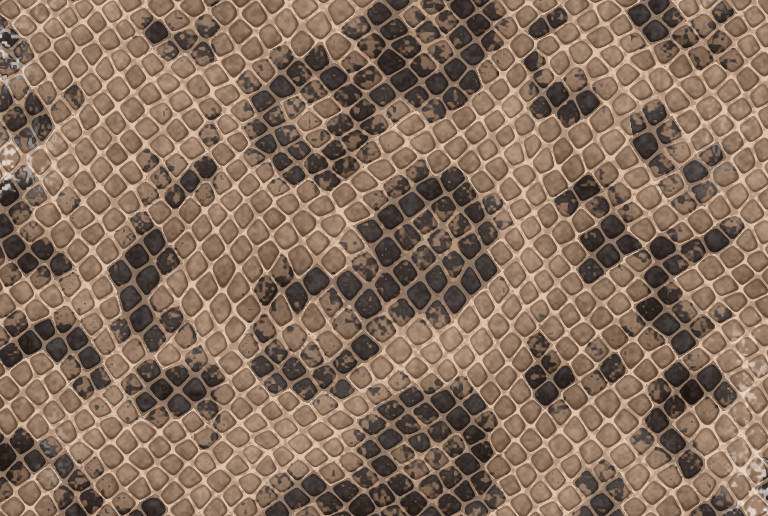
A Shadertoy shader for this texture:

```glsl
// Reptile skin: tilted rows of rounded scales with pale ridges between them.
// Scales are a jittered Voronoi lattice; charcoal blotches (paired saddles in
// the middle, broken rings at the sides) are inked mostly scale by scale.

#define SCALE_SIZE 0.044
#define TILT 0.65
#define JITTER 0.26
#define RIDGE_WIDTH 0.055
#define RAGGED 0.075
#define CREAM vec3(0.89, 0.78, 0.68)
#define TAN_LIGHT vec3(0.71, 0.59, 0.50)
#define TAN_DARK vec3(0.51, 0.41, 0.33)
#define CREASE vec3(0.29, 0.20, 0.14)
#define INK_LIGHT vec3(0.29, 0.26, 0.25)
#define INK_DARK vec3(0.12, 0.085, 0.07)

float hash(vec2 p) {
    return fract(sin(dot(p, vec2(127.1, 311.7))) * 43758.5453);
}

vec2 hash2(vec2 p) {
    return vec2(hash(p), hash(p + 37.3));
}

float noise(vec2 p) {
    vec2 i = floor(p), f = fract(p);
    f = f * f * (3.0 - 2.0 * f);
    return mix(mix(hash(i), hash(i + vec2(1, 0)), f.x),
               mix(hash(i + vec2(0, 1)), hash(i + vec2(1, 1)), f.x), f.y);
}

float smoothMin(float a, float b, float k) {
    float h = max(k - abs(a - b), 0.0) / k;
    return min(a, b) - h * h * k * 0.25;
}

// Pairs of joined blobs climbing the middle, with worn centres
float saddles(vec2 p) {
    float d = 1.0;
    for (int i = -1; i <= 1; i++) {
        float y = 0.36 + 0.41 * float(i);
        float low = length(p - vec2(0.605, y));
        float high = length((p - vec2(0.835, y + 0.165)) * vec2(1.0, 0.95));
        float pair = smoothMin(low - 0.125, high - 0.13, 0.09);
        float worn = max(0.028 - 0.45 * low, 0.012 - 0.4 * high);
        d = min(d, max(pair, worn));
    }
    return d;
}

// Scattered broken rings on both flanks
float flankRings(vec2 p) {
    vec2 g = p / vec2(0.25, 0.27) + vec2(0.1, 0.35);
    g.y += 0.45 * mod(floor(g.x), 2.0);
    vec2 id = floor(g);
    vec2 v = (fract(g) - 0.5) * vec2(0.25, 0.27) - (hash2(id) - 0.5) * 0.06;
    float gap = cos(atan(v.y, v.x) - 6.283 * hash(id + 5.1));
    float d = abs(length(v) - 0.075) - 0.032;
    d += 0.07 * smoothstep(0.1, 0.8, gap) + (noise(p * 15.0) - 0.5) * 0.07;
    return d + 0.2 * smoothstep(0.31, 0.25, abs(p.x - 0.725));
}

// Returns distance to the scale border (x) and the scale's random tone (y);
// toCentre receives the offset to the scale centre, in lattice units
vec2 scales(vec2 q, out vec2 toCentre) {
    vec2 id = floor(q), nearest = id;
    float best = 9.0;
    for (int k = 0; k < 9; k++) {
        vec2 c = id + vec2(k % 3 - 1, k / 3 - 1);
        vec2 v = c + 0.5 + (hash2(c) - 0.5) * JITTER - q;
        if (dot(v, v) < best) {
            best = dot(v, v);
            toCentre = v;
            nearest = c;
        }
    }
    float sum = 0.0;
    for (int k = 0; k < 9; k++) {
        if (k == 4) continue;
        vec2 c = nearest + vec2(k % 3 - 1, k / 3 - 1);
        vec2 v = c + 0.5 + (hash2(c) - 0.5) * JITTER - q;
        sum += exp(-14.0 * dot(0.5 * (v + toCentre), normalize(v - toCentre)));
    }
    return vec2(-log(sum) / 14.0, hash(nearest + 11.7));
}

void mainImage(out vec4 fragColor, in vec2 fragCoord) {
    vec2 p = fragCoord / iResolution.y;
    float pixel = 1.0 / (iResolution.y * SCALE_SIZE);
    float grain = 0.55 * noise(p * 85.0) + 0.45 * noise(p * 170.0 + 9.0);
    float patches = noise(p * 9.0 + 4.0);

    // Gently warped, tilted scale lattice
    float c = cos(TILT), s = sin(TILT);
    mat2 turn = mat2(c, s, -s, c);
    vec2 warp = vec2(noise(p * 3.5), noise(p * 3.5 + 20.0)) - 0.5;
    vec2 toCentre;
    vec2 cell = scales((p + 0.05 * warp) * turn / SCALE_SIZE, toCentre);
    vec2 offset = turn * toCentre;
    float edge = cell.x + (grain - 0.5) * 0.06;

    // Blotches follow whole scales, with speckled rims
    vec2 inkPos = p + 0.65 * offset * SCALE_SIZE;
    float d = min(saddles(inkPos), flankRings(inkPos));
    float ink = smoothstep(-0.012, 0.012,
        (grain - 0.5) * RAGGED + (cell.y - 0.5) * 0.03 - d);

    // Scale faces, lit from above, with a shaded crease at the rim
    float tone = 0.45 + 1.1 * (grain - 0.5) + 0.4 * (cell.y - 0.5)
               + 0.5 * (patches - 0.5) - 0.3 * offset.y;
    vec3 skin = mix(TAN_DARK, TAN_LIGHT, clamp(tone, -0.25, 1.2));
    vec3 black = mix(INK_DARK, INK_LIGHT, clamp(tone + 0.1, 0.0, 1.1));
    vec3 col = mix(skin, black, ink);
    float crease = 1.0 - smoothstep(0.08, 0.21, edge);
    float side = 0.5 + 0.5 * smoothstep(-0.3, 0.4, offset.y - offset.x);
    col = mix(col, mix(CREASE, INK_DARK, ink), 0.62 * crease * side);

    // Pale ridges, broken and dimmer inside the blotches
    float width = RIDGE_WIDTH * (0.65 + 0.7 * patches);
    float ridge = 1.0 - smoothstep(width - 0.6 * pixel, width + 0.6 * pixel, edge);
    vec3 ridgeCol = mix(TAN_LIGHT, CREAM, smoothstep(0.25, 0.65, grain));
    ridgeCol = mix(ridgeCol, TAN_DARK, 0.6 * ink);
    col = mix(col, ridgeCol, ridge * mix(0.95, 0.8, ink));

    // Glossy flecks near the outer edges
    float rim = smoothstep(0.58, 0.74, abs(p.x - 0.74));
    float gloss = rim * smoothstep(0.55, 0.8, patches) * smoothstep(0.5, 0.75, grain);
    col = mix(col, vec3(0.93, 0.90, 0.88), 0.8 * gloss);

    fragColor = vec4(clamp(col, 0.0, 1.0), 1.0);
}
```
